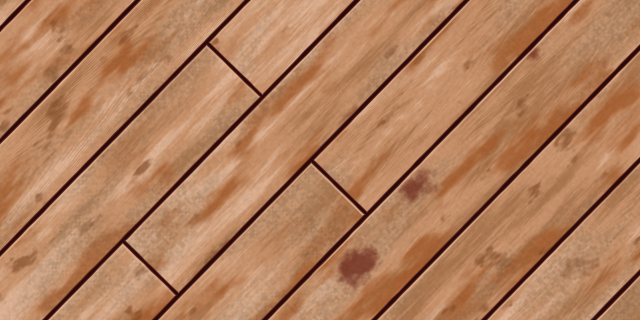
Reproduce this texture procedurally as a WebGL 2 fragment shader.

```glsl
#version 300 es
precision highp float;
// Diagonal weathered hardwood deck boards with dark seams, staggered joints and stains.

uniform vec2 u_resolution;
out vec4 fragColor;

// Lengths are in canvas heights.
const float BOARD_WIDTH = 0.2453;
const float SEAM_HALF = 0.0065;
const vec2 ACROSS = vec2(0.7158, -0.6983);
const vec2 ALONG = vec2(0.6983, 0.7158);

const vec3 PALE = vec3(0.85, 0.68, 0.56);
const vec3 TAN = vec3(0.77, 0.56, 0.41);
const vec3 BROWN = vec3(0.65, 0.45, 0.30);
const vec3 RUST = vec3(0.62, 0.34, 0.16);
const vec3 OXBLOOD = vec3(0.36, 0.13, 0.09);
const vec3 GAP = vec3(0.15, 0.035, 0.04);

float hash(vec2 p) {
    return fract(sin(dot(p, vec2(127.1, 311.7))) * 43758.5453);
}

float noise(vec2 p) {
    vec2 i = floor(p), f = fract(p);
    f = f * f * (3.0 - 2.0 * f);
    return mix(mix(hash(i), hash(i + vec2(1, 0)), f.x),
               mix(hash(i + vec2(0, 1)), hash(i + vec2(1, 1)), f.x), f.y);
}

float fbm(vec2 p) {
    float sum = 0.0, amp = 0.5;
    for (int i = 0; i < 4; i++) {
        sum += amp * noise(p);
        p = p * 2.03 + 17.3;
        amp *= 0.5;
    }
    return sum / 0.9375;
}

// Position of the butt joint along a row; only the middle rows have one in view.
float jointPosition(float row) {
    if (row == 3.0) return 0.445;
    return abs(row - 3.0) == 1.0 ? 1.107 - 0.0175 * row : -9.0;
}

// Arched growth rings, bent by noise.
float rings(vec2 q, float v, float seed) {
    float bend = 9.0 * (v - 0.5) * (v - 0.5) + 2.5 * q.x;
    return sin(38.0 * (bend + 0.35 * fbm(q * vec2(5.0, 9.0) + seed)));
}

// Soft dark blots along one board.
float blots(vec2 q, float v) {
    float mask = 0.0;
    for (int i = 0; i < 3; i++) {
        float k = float(i);
        vec2 center = vec2(0.9 + 0.2 * k + 0.115 * k * k, 0.37 - 0.14 * k);
        vec2 d = (vec2(q.x, v) - center) / vec2(0.09 - 0.025 * k, 0.25 - 0.06 * k);
        float ragged = length(d) + 1.3 * (fbm(q * 24.0) - 0.5);
        mask = max(mask, 1.0 - smoothstep(0.3, 0.95, ragged));
    }
    return mask;
}

// Wood of one board: q is (along, across), v runs 0 to 1 over its width.
vec3 wood(vec2 q, float v, float seed, float sunlight) {
    vec2 s = q + seed * vec2(7.3, 3.1);
    float streak = fbm(s * vec2(3.5, 26.0));
    float fiber = fbm(s * vec2(14.0, 150.0));
    float cloud = fbm(s * vec2(3.0, 7.0));
    float speck = noise(q * 130.0) - 0.5;
    float figured = smoothstep(0.45, 0.8, hash(vec2(seed, 4.0)));

    float tone = sunlight + 0.3 * (hash(vec2(seed, 9.0)) - 0.5);
    tone += 1.1 * (streak - 0.5) + 0.9 * (cloud - 0.5) + 0.35 * (fiber - 0.5);
    tone += 0.07 * figured * rings(q, v, seed);
    vec3 color = mix(BROWN, TAN, smoothstep(0.05, 0.5, tone));
    color = mix(color, PALE, smoothstep(0.5, 0.9, tone));

    // Rust patches, stronger toward the far edge of the board
    float patches = fbm(s * vec2(4.5, 13.0) + 31.0) + 0.1 * (v - 0.5);
    color = mix(color, RUST, 0.8 * smoothstep(0.54, 0.76, patches));
    color = mix(color, RUST * 0.75, 0.6 * smoothstep(0.67, 0.8, fbm(s * vec2(9.0, 16.0))));

    // Grey, grainy weathering
    float worn = smoothstep(0.45, 0.7, fbm(s * vec2(2.5, 9.0) + 57.0));
    color = mix(color, vec3(0.67, 0.53, 0.41), 0.45 * worn);
    return color * (1.0 + speck * mix(0.06, 0.17, worn));
}

void main() {
    vec2 p = gl_FragCoord.xy / u_resolution.y;
    float px = 1.0 / u_resolution.y;
    vec2 q = vec2(dot(p, ALONG), dot(p, ACROSS) + 0.635);

    // Board lookup
    float row = floor(q.y / BOARD_WIDTH);
    float offset = q.y - row * BOARD_WIDTH;
    float v = offset / BOARD_WIDTH;
    float joint = jointPosition(row);
    float seed = row + 0.5 * step(joint, q.x) + 3.0;

    vec3 color = wood(q, v, seed, mix(0.66, 0.4, p.x * 0.5));
    if (row == 5.0) color = mix(color, OXBLOOD * 1.15, 0.72 * blots(q, v));

    // Pale worn rims beside seams and joints
    float rim = min(offset, joint > q.x ? joint - q.x : 1.0);
    float rimMask = 1.0 - smoothstep(0.010, 0.012 + px, rim);
    color = mix(color, PALE * 1.04, rimMask * (0.35 + 0.55 * noise(q * vec2(9.0, 4.0))));

    // Dark gaps with reddish sides
    float gap = min(min(offset, BOARD_WIDTH - offset), abs(q.x - joint) + 0.001);
    gap += 0.0015 * (noise(q * 30.0) - 0.5);
    color = mix(color, OXBLOOD, 1.0 - smoothstep(SEAM_HALF - px * 0.5, SEAM_HALF + px, gap));
    color = mix(color, GAP, 1.0 - smoothstep(0.0035 - px * 0.5, 0.0035 + px, gap));
    fragColor = vec4(color, 1.0);
}
```
